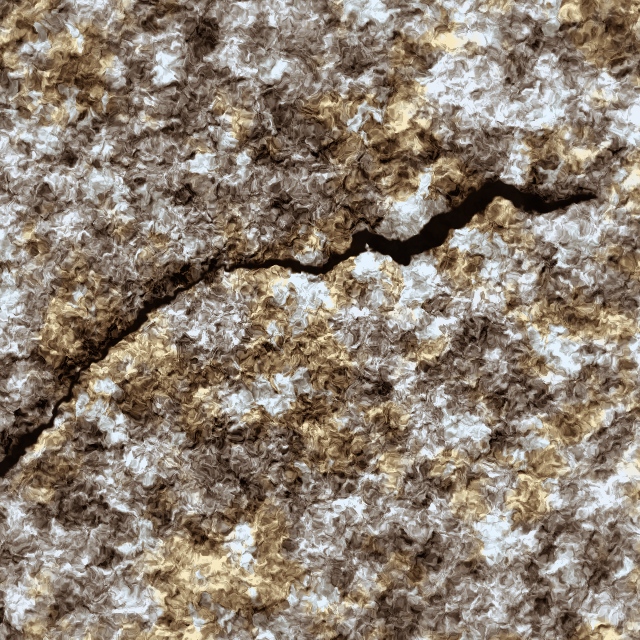
Give the GLSL for this texture, as a Shadertoy shader.

```glsl
const int STOPS = 8;
const vec3 ROCK[STOPS] = vec3[](
    vec3(0.03, 0.015, 0.01), vec3(0.15, 0.09, 0.05),
    vec3(0.36, 0.28, 0.22), vec3(0.49, 0.42, 0.36),
    vec3(0.60, 0.55, 0.49), vec3(0.69, 0.66, 0.62),
    vec3(0.80, 0.81, 0.80), vec3(0.92, 0.94, 0.95));

// Fissure path: x, y, half width
const int KNOTS = 13;
const vec3 FISSURE[KNOTS] = vec3[](
    vec3(-0.01, 0.26, 0.009), vec3(0.085, 0.355, 0.004),
    vec3(0.124, 0.414, 0.002), vec3(0.234, 0.518, 0.006),
    vec3(0.332, 0.580, 0.001), vec3(0.430, 0.590, 0.006),
    vec3(0.505, 0.578, 0.008), vec3(0.573, 0.628, 0.010),
    vec3(0.632, 0.603, 0.015), vec3(0.710, 0.661, 0.013),
    vec3(0.775, 0.708, 0.014), vec3(0.846, 0.674, 0.009),
    vec3(0.924, 0.692, 0.004));

vec3 hash(vec2 cell) {
    vec3 q = fract(cell.xyx * vec3(0.1031, 0.1030, 0.0973));
    q += dot(q, q.yzx + 33.33);
    return fract((q.xxy + q.yzz) * q.zyx);
}

// Cellular noise: random grain values blended by distance
float grains(vec2 p, float sharpness) {
    vec2 base = floor(p);
    float sum = 0.0, total = 0.0;
    for (int y = -1; y <= 1; y++)
    for (int x = -1; x <= 1; x++) {
        vec2 cell = base + vec2(x, y);
        vec3 h = hash(cell);
        vec2 d = cell + h.xy - p;
        float weight = exp(-sharpness * dot(d, d));
        sum += h.z * weight;
        total += weight;
    }
    return sum / total;
}

float layers(vec2 p, int count, float gain) {
    float sum = 0.0, total = 0.0, amp = 1.0;
    for (int i = 0; i < count; i++) {
        sum += amp * grains(p, 7.0);
        total += amp;
        amp *= gain;
        p = mat2(1.6, 1.2, -1.2, 1.6) * p + 17.3;
    }
    return sum / total;
}

float spot(vec2 p, vec2 centre, vec2 radius) {
    vec2 d = (p - centre) / radius;
    return exp(-dot(d, d));
}

// Distance to the tapering fissure, negative inside
float fissure(vec2 p) {
    float nearest = 1.0;
    for (int i = 1; i < KNOTS; i++) {
        vec3 a = FISSURE[i - 1], b = FISSURE[i];
        vec2 along = b.xy - a.xy, offset = p - a.xy;
        float t = clamp(dot(offset, along) / dot(along, along), 0.0, 1.0);
        nearest = min(nearest, length(offset - along * t) - mix(a.z, b.z, t));
    }
    return nearest;
}

vec3 rockColour(float tone) {
    vec3 colour = ROCK[0];
    for (int i = 1; i < STOPS; i++) {
        float low = ROCK[i - 1].r, high = ROCK[i].r;
        colour = mix(colour, ROCK[i], clamp((tone - low) / (high - low), 0.0, 1.0));
    }
    return colour;
}

void mainImage(out vec4 fragColor, in vec2 fragCoord) {
    vec2 uv = fragCoord / iResolution.xy;
    vec2 warp = vec2(layers(uv * 30.0, 3, 0.7), layers(uv * 30.0 + 61.0, 3, 0.7)) - 0.5;
    vec2 p = uv + 0.022 * warp;

    // Rough relief lit from above, softer away from the centre
    float focus = spot(uv, vec2(0.45, 0.48), vec2(0.5, 0.42));
    float gain = mix(0.62, 0.84, focus);
    vec2 toLight = vec2(-0.002, 0.006);
    float height = layers(p * 24.0, 5, gain);
    float relief = height - layers((p + toLight) * 24.0, 5, gain);
    float tone = 0.535 + 1.05 * (height - 0.5) + 0.85 * relief;

    // Broad light and shade
    float broad = layers(uv * 6.0 + 9.0, 3, 0.6) - 0.5;
    tone += 0.28 * broad;
    tone -= 0.11 * spot(uv, vec2(0.45, 0.74), vec2(0.25, 0.12));
    tone -= 0.06 * spot(uv, vec2(0.40, 0.32), vec2(0.30, 0.14));
    tone += 0.06 * spot(uv, vec2(0.85, 0.95), vec2(0.40, 0.25));
    float ledge = uv.y - 0.02 - 0.27 * uv.x + 0.04 * broad + 0.5 * (p.y - uv.y);
    tone += 0.06 * (1.0 - smoothstep(-0.02, 0.02, ledge));

    // Pale mineral crust and scattered flecks
    float region = spot(uv, vec2(0.55, 0.46), vec2(0.26, 0.17));
    float crustNoise = layers(p * vec2(17.0, 14.0) + 33.0, 4, 0.65);
    float crust = smoothstep(0.60, 0.70, crustNoise + 0.12 * region - 0.03);
    float flecks = smoothstep(0.76, 0.90, grains(p * 70.0 + 5.0, 9.0));
    tone = mix(tone, 0.79 + 0.7 * (height - 0.5) + 0.5 * relief, 0.8 * crust);
    tone += 0.14 * flecks;

    // Fissure with a soft overhang shadow and a sharp dark core
    float gap = fissure(p);
    float overhang = fissure(p - vec2(0.0, 0.014));
    tone -= 0.20 * (1.0 - smoothstep(0.0, 0.035, overhang));
    tone += 0.10 * (1.0 - smoothstep(0.0, 0.02, fissure(p + vec2(0.0, 0.018))));
    float core = 1.0 - smoothstep(-0.002, 0.003, gap);
    tone = mix(tone, 0.06 + 0.1 * (height - 0.5), core);

    // Ochre stains against cooler grey stone
    float ochre = smoothstep(0.45, 0.68, layers(uv * 9.0 + 80.0, 4, 0.7));
    ochre *= 1.0 - crust;
    vec3 tint = mix(vec3(0.99, 1.0, 1.03), vec3(1.05, 0.97, 0.80), ochre);
    tint = mix(tint, vec3(0.98, 1.01, 1.04), crust);
    fragColor = vec4(clamp(rockColour(tone) * tint, 0.0, 1.0), 1.0);
}
```
